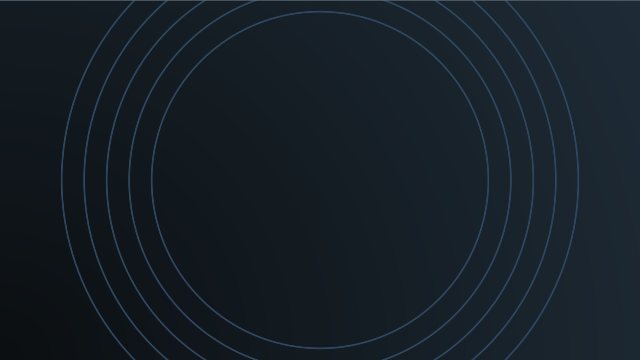
This background is drawn by a WebGL 2 fragment shader. Its source:

```glsl
#version 300 es
precision highp float;

uniform vec2 u_resolution;
out vec4 fragColor;

// Lengths are in canvas heights
const vec3 DARK_CORNER = vec3(0.042, 0.057, 0.066);
const vec3 LIGHT_CORNER = vec3(0.118, 0.168, 0.212);
const vec3 RING_COLOR = vec3(0.180, 0.275, 0.375);
const vec3 EDGE_COLOR = vec3(0.36, 0.41, 0.44);

const float GLOW_REACH = 2.04;
const float RING_COUNT = 5.0;
const float FIRST_RADIUS = 0.4676;
const float RING_STEP = 0.0625;
const float RING_WIDTH = 0.0048;
const float EDGE_WIDTH = 0.0020;

// Antialiased coverage of a line, from the distance to its centre
float lineCoverage(float dist, float width, float pixel) {
    float visible = min(width / pixel, 1.0);
    float halfWidth = 0.5 * max(width, pixel);
    return visible * (1.0 - smoothstep(-0.5 * pixel, 0.5 * pixel, dist - halfWidth));
}

// Distance to the nearest of the evenly spaced concentric rings
float ringDistance(vec2 p) {
    float radius = length(p);
    float index = round((radius - FIRST_RADIUS) / RING_STEP);
    index = clamp(index, 0.0, RING_COUNT - 1.0);
    return abs(radius - FIRST_RADIUS - index * RING_STEP);
}

void main() {
    float pixel = 1.0 / u_resolution.y;
    vec2 uv = gl_FragCoord.xy * pixel;
    vec2 center = 0.5 * u_resolution * pixel;

    // Radial gradient spreading from the lower left corner
    float glow = clamp(length(uv) / GLOW_REACH, 0.0, 1.0);
    vec3 color = mix(DARK_CORNER, LIGHT_CORNER, glow);

    // Concentric rings
    float ring = lineCoverage(ringDistance(uv - center), RING_WIDTH, pixel);
    color = mix(color, RING_COLOR, ring);

    // Pale hairline along the top
    float edge = clamp((uv.y + 0.5 * pixel - 1.0 + EDGE_WIDTH) / pixel, 0.0, 1.0);
    color = mix(color, EDGE_COLOR, edge);

    fragColor = vec4(color, 1.0);
}
```
